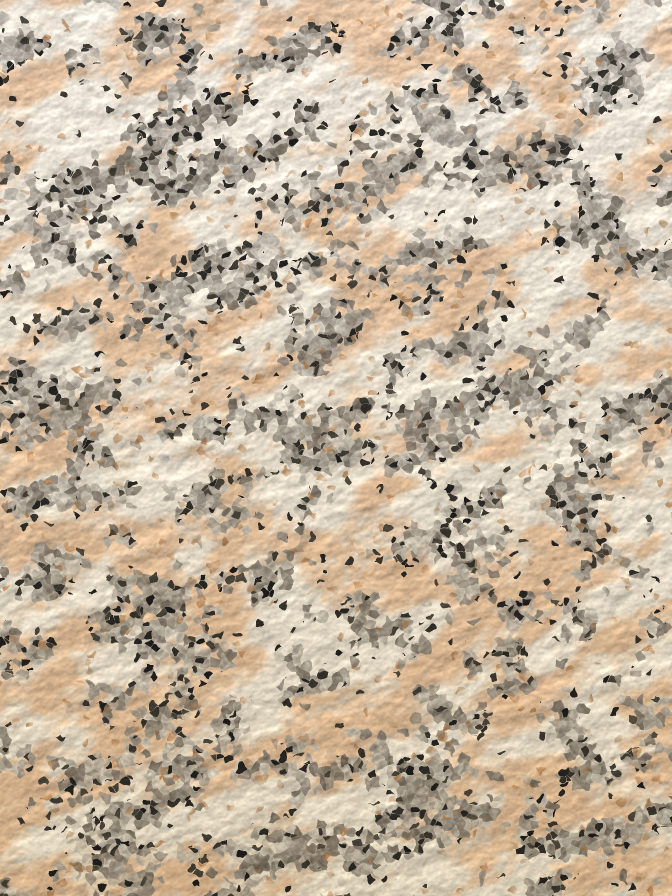
A Shadertoy shader for this texture:

```glsl
// Rough-hewn granite: cream and peach feldspar, grey quartz clusters and black mica flecks.

const vec3 CREAM = vec3(0.90, 0.875, 0.825);
const vec3 PEACH = vec3(0.86, 0.735, 0.61);
const vec3 PALE_QUARTZ = vec3(0.77, 0.75, 0.71);
const vec3 DARK_QUARTZ = vec3(0.46, 0.43, 0.39);
const vec3 MICA = vec3(0.11, 0.11, 0.11);
const vec3 WORN_MICA = vec3(0.31, 0.29, 0.25);
const vec3 RUST = vec3(0.66, 0.46, 0.27);

float hash(vec2 p) {
    vec3 q = fract(p.xyx * 0.1031);
    q += dot(q, q.yzx + 33.33);
    return fract((q.x + q.y) * q.z);
}

vec2 hash2(vec2 p) {
    return vec2(hash(p + 17.0), hash(p + 71.0));
}

float noise(vec2 p) {
    vec2 i = floor(p), f = fract(p);
    f = f * f * (3.0 - 2.0 * f);
    return mix(mix(hash(i), hash(i + vec2(1, 0)), f.x),
               mix(hash(i + vec2(0, 1)), hash(i + vec2(1, 1)), f.x), f.y);
}

float fbm(vec2 p) {
    float sum = 0.0, weight = 0.533;
    for (int i = 0; i < 4; i++) {
        sum += weight * noise(p);
        p = mat2(1.6, 1.2, -1.2, 1.6) * p + 19.7;
        weight *= 0.5;
    }
    return sum;
}

// Nearest crystal: centre in xy, gap to the second nearest in z
vec3 crystal(vec2 p, float scale) {
    p *= scale;
    vec2 cell = floor(p), centre = cell;
    float near = 9.0, next = 9.0;
    for (int y = -1; y <= 1; y++)
    for (int x = -1; x <= 1; x++) {
        vec2 id = cell + vec2(x, y);
        vec2 site = id + hash2(id);
        float d = length(p - site);
        if (d < near) { next = near; near = d; centre = site; }
        else next = min(next, d);
    }
    return vec3(centre / scale, next - near);
}

// Aligns the grain of the stone: long axis rising gently to the right
vec2 bedding(vec2 p, float stretch) {
    return mat2(0.94, -0.34, 0.34, 0.94) * p * vec2(1.0, stretch);
}

float quartzCluster(vec2 p) {
    return fbm(bedding(p, 1.3) * 17.0 + 5.0);
}

// Height difference towards the light at the upper left
float relief(vec2 p, float scale, float reach) {
    vec2 lit = p + reach * vec2(-0.4, 0.9);
    return fbm(bedding(p, 1.7) * scale) - fbm(bedding(lit, 1.7) * scale);
}

vec3 feldspar(vec2 p) {
    float patches = fbm(bedding(p, 1.7) * 11.0 + 40.0);
    float mottling = noise(p * 95.0) - 0.5;
    float peach = smoothstep(0.40, 0.64, patches + 0.10 * mottling);
    return mix(CREAM, PEACH, peach) + 0.05 * mottling;
}

vec3 addQuartz(vec3 colour, vec2 p) {
    vec3 grain = crystal(p, 80.0);
    float pick = hash(floor(grain.xy * 4000.0));
    float tone = hash(floor(grain.xy * 4000.0) + 9.0);
    float amount = smoothstep(0.55, 0.59, quartzCluster(grain.xy) + 0.24 * (pick - 0.5));
    vec3 quartz = mix(PALE_QUARTZ, DARK_QUARTZ, tone);
    quartz += 0.16 * (noise(p * 190.0) - 0.5);
    quartz += 0.07 * (1.0 - smoothstep(0.0, 0.18, grain.z));
    return mix(colour, quartz, 0.92 * amount);
}

vec3 addFlecks(vec3 colour, vec2 p) {
    vec3 grain = crystal(bedding(p, 1.15), 98.0);
    vec2 id = floor(grain.xy * 4000.0);
    float cluster = smoothstep(0.44, 0.62, quartzCluster(p));
    float pick = hash(id + 3.0);
    float body = smoothstep(0.02, 0.10, grain.z);
    float mica = step(pick, 0.018 + 0.135 * cluster) * body;
    float rust = step(0.965, pick) * body * noise(p * 120.0);
    colour = mix(colour, RUST, 0.8 * rust);
    return mix(colour, mix(MICA, WORN_MICA, hash(id + 5.0)), mica);
}

vec3 granite(vec2 p) {
    vec2 ragged = p + 0.007 * (vec2(noise(p * 120.0), noise(p * 120.0 + 50.0)) - 0.5);
    vec3 colour = addFlecks(addQuartz(feldspar(p), ragged), ragged);
    float light = 1.0 + 0.42 * relief(p, 24.0, 0.008) + 0.30 * relief(p, 75.0, 0.004);
    light += 0.07 * (noise(p * 260.0) - 0.5);
    vec3 fade = mix(vec3(0.95, 0.925, 0.87), vec3(1.03, 1.03, 1.04), p.y / 1.333);
    return colour * light * fade;
}

void mainImage(out vec4 fragColor, in vec2 fragCoord) {
    // Average four samples per pixel for smooth grain edges
    vec3 colour = vec3(0.0);
    for (int i = 0; i < 4; i++) {
        vec2 offset = vec2(i % 2, i / 2) * 0.5 - 0.25;
        colour += granite((fragCoord + offset) / iResolution.x);
    }
    fragColor = vec4(clamp(colour * 0.25, 0.0, 1.0), 1.0);
}
```
